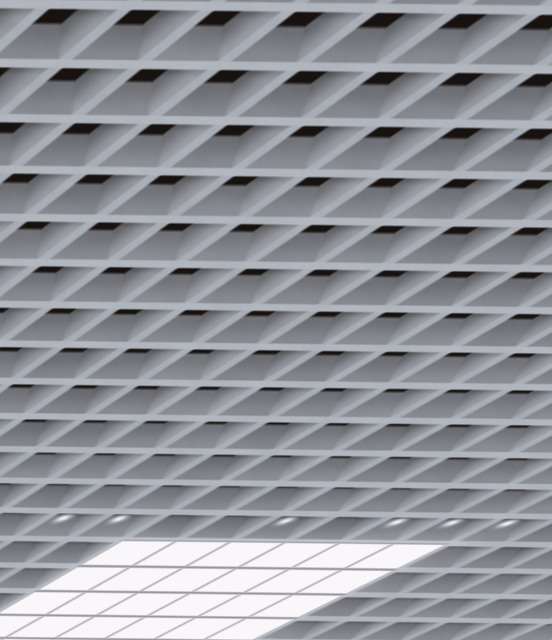
Give the GLSL for this pattern, as a Shadertoy shader.

```glsl
// An open-cell ceiling lattice seen from below, receding down the canvas, with a bright skylight.
// Perspective turns each point into (diagonal, row) grid units; every cell is then shaded
// by how deep the line of sight travels before it meets a wall or leaves through the top.

float hash(vec2 p) {
    return fract(sin(dot(p, vec2(127.1, 311.7))) * 4375.85);
}

// Mottling from layered sines, about -1 to 1
float mottle(vec2 p) {
    float sum = 0.0, amp = 0.5;
    for (int i = 0; i < 4; i++) {
        sum += amp * sin(p.x + 1.7 * sin(p.y)) * sin(p.y * 1.3 + sin(p.x * 0.7));
        p = mat2(1.5, 1.1, -1.1, 1.5) * p + 2.3;
        amp *= 0.6;
    }
    return sum;
}

// Coverage of bars centred on whole numbers, one axis per component
vec2 bars(vec2 grid, vec2 halfWidth, vec2 soft) {
    vec2 d = abs(fract(grid + 0.5) - 0.5);
    return 1.0 - smoothstep(halfWidth - soft, halfWidth + soft, d);
}

void mainImage(out vec4 fragColor, in vec2 fragCoord) {
    vec2 p = fragCoord / iResolution.y;
    float down = 1.0 - p.y;

    // Perspective: x counts the diagonal bars, y the slightly tilted rows
    float row = 65.57 / (2.518 - down + 0.012 * p.x) - 26.1;
    float diagonal = (p.x + 2.773) / (0.052 * (2.518 - down)) + 0.2 - 0.35 * down * down;
    vec2 grid = vec2(diagonal, row);
    vec2 soft = fwidth(grid) * 0.8 + 0.012;
    vec2 cell = floor(grid), f = fract(grid);
    float variation = hash(cell);
    float wear = mottle(p * 45.0);

    // Depth at which the sight line meets the far row wall or the diagonal wall
    vec2 halfWidth = vec2(0.085, 0.075 + 0.002 * row);
    vec2 reach = vec2(0.48 + 0.04 * (variation - 0.5), 0.6 + 0.016 * row);
    vec2 depth = max((1.0 - halfWidth - f) / reach, 0.0);
    float hit = min(depth.x, depth.y);
    float onDiagonal = smoothstep(-0.08, 0.08, depth.y - depth.x);

    // Cell walls, darker with depth, and the dark void above them
    float rowWall = mix(0.54, 0.43, smoothstep(0.0, 1.0, hit));
    float diagonalWall = mix(0.60, 0.39, smoothstep(0.0, 1.0, hit));
    float shade = mix(rowWall, diagonalWall, onDiagonal);
    shade += 0.035 * (variation - 0.5) + 0.014 * wear;
    shade -= 0.07 * (1.0 - smoothstep(0.0, 0.16, f.y - halfWidth.y));
    vec3 color = shade * vec3(0.98, 1.0, 1.045);
    color = mix(color, vec3(0.09, 0.07, 0.06), smoothstep(0.93, 1.07, hit));

    // Small glints in the row ahead of the skylight
    vec2 spark = (f - vec2(0.3, 0.25)) / vec2(0.11, 0.14);
    float glint = exp(-dot(spark, spark)) * step(0.45, variation);
    color += 0.5 * glint * step(abs(cell.y - 12.0), 0.5);

    // Lit undersides: diagonals first, row bars over them
    vec2 lattice = bars(grid, halfWidth, soft);
    vec3 metal = vec3(0.67, 0.69, 0.72) + 0.015 * wear;
    color = mix(color, metal - 0.01, lattice.x);
    color = mix(color, metal + 0.025, lattice.y);

    // Skylight: six cells wide, crossed by thinner washed-out bars
    vec2 thin = bars(grid, vec2(0.03, 0.045), soft);
    vec3 light = vec3(0.98, 0.97, 0.98);
    light = mix(light, vec3(0.60, 0.59, 0.61), max(thin.x * 0.85, thin.y));
    vec2 inside = vec2(3.0 - abs(diagonal - 37.0), row - 13.0);
    vec2 mask = smoothstep(-soft, soft, inside);
    color = mix(color, light, mask.x * mask.y);

    // Faint bloom around the opening
    float outside = length(min(inside, 0.0));
    color += 0.05 * exp(-4.0 * outside) * (1.0 - mask.x * mask.y);

    fragColor = vec4(clamp(color, 0.0, 1.0), 1.0);
}
```
